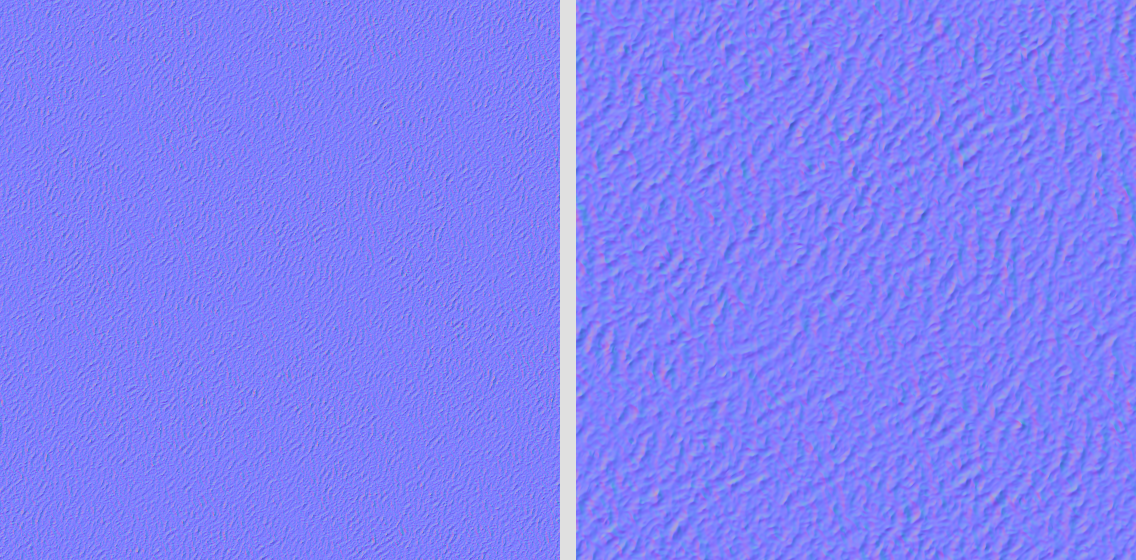
Left: the whole. Right: its middle third, enlarged.
Write a three.js fragment shader that draws this texture map.

```glsl
varying vec2 vUv;

const float TAU = 6.2831853;
const float GRAIN_AXIS = -0.3;   // direction across the ridges, in radians

vec3 hash3(vec2 cell, float seed) {
  vec3 p = fract(vec3(cell.xyx + seed * 17.3) * vec3(0.1031, 0.1030, 0.0973));
  p += dot(p, p.yxz + 33.33);
  return fract((p.xxy + p.yzz) * p.zyx);
}

// Slope of one short ripple that fades out at distance 1
vec2 rippleSlope(vec2 d, float angle, float phase, float waveNumber) {
  float fade = max(0.0, 1.0 - dot(d, d));
  vec2 axis = vec2(cos(angle), sin(angle));
  float wave = waveNumber * dot(axis, d) + phase;
  vec2 envelope = -6.0 * d * fade * fade * cos(wave);
  vec2 carrier = -axis * waveNumber * fade * fade * fade * sin(wave);
  return (envelope + carrier) / waveNumber;
}

// Cellular scatter of ripples, two per cell, turned within the given spread
vec2 grainSlope(vec2 uv, float cells, float waveNumber, float spread, float seed) {
  vec2 p = uv * cells;
  vec2 base = floor(p);
  vec2 slope = vec2(0.0);
  for (int y = -1; y <= 1; y++) {
    for (int x = -1; x <= 1; x++) {
      vec2 cell = base + vec2(float(x), float(y));
      for (int i = 0; i < 2; i++) {
        float id = seed + float(i) * 5.0;
        vec3 place = hash3(cell + 7.0, id);
        vec3 turn = hash3(cell + 91.0, id + 2.0);
        float angle = GRAIN_AXIS + spread * (2.0 * turn.x - 1.0);
        slope += rippleSlope(p - cell - place.xy, angle, TAU * turn.y, waveNumber);
      }
    }
  }
  return slope;
}

// Broad, slow change between smoother and rougher areas
float roughness(vec2 uv) {
  float broad = sin(dot(uv, vec2(9.0, 14.0)) + 1.6 * sin(uv.x * 11.0 - uv.y * 5.0));
  float local = sin(dot(uv, vec2(-31.0, 23.0)) + 2.0 * sin(uv.y * 27.0 + 1.3));
  return 1.0 + 0.07 * broad + 0.06 * local;
}

// Tangent-space normal with green pointing down and deepened blue
vec3 encodeNormal(vec2 slope) {
  vec3 n = normalize(vec3(-slope.x, slope.y, 1.0));
  return 0.5 + 0.5 * vec3(n.xy, pow(n.z, 3.5));
}

void main() {
  // Fine grit nudges the wrinkles and ridges so that their crests waver
  vec2 grit = grainSlope(vUv, 225.0, 6.0, 1.57, 3.0);
  vec2 wrinkles = grainSlope(vUv + 0.0005 * grit, 135.0, 7.5, 1.1, 2.0);
  vec2 ridges = grainSlope(vUv + 0.0008 * wrinkles, 60.0, 9.5, 0.75, 1.0);
  vec2 slope = 0.165 * ridges + 0.14 * wrinkles + 0.085 * grit;

  gl_FragColor = vec4(encodeNormal(slope * roughness(vUv)), 1.0);
}
```
